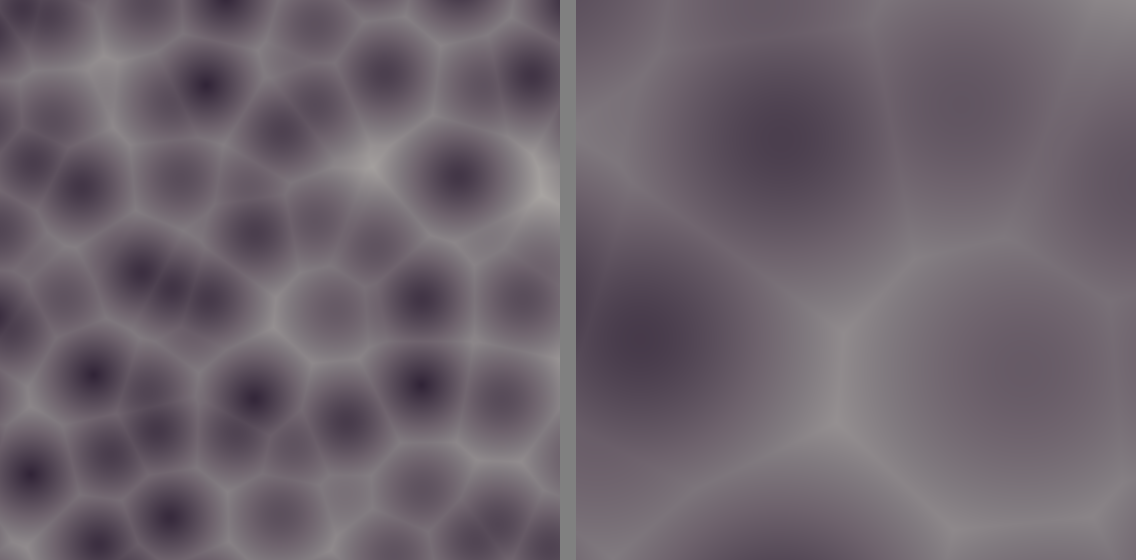
Left, the full canvas; right, a detail of the centre.
A WebGL 2 fragment shader for this texture:

```glsl
#version 300 es
precision highp float;
precision highp int;
// Soft dark cells with pale seams: a flat slice through 3D cellular noise.
// Some seeds are left out to open pale gaps, and the plane is stretched so
// cells grow wider and lighter to the right. Distance sets the colour.

uniform vec2 u_resolution;
out vec4 fragColor;

const float CELLS_ACROSS = 7.3;
const float STRETCH = 1.15;
const float SLICE_DEPTH = 20.5;
const float GAP_SHARE = 0.15;

const vec3 PLUM = vec3(0.185, 0.135, 0.210);
const vec3 MAUVE = vec3(0.430, 0.385, 0.425);
const vec3 GREY = vec3(0.505, 0.480, 0.500);
const vec3 PALE = vec3(0.660, 0.645, 0.635);

// Integer hash of a lattice cell, giving three values from 0 to 1
vec3 hashCell(ivec3 cell) {
    uvec3 v = uvec3(cell + 512) * 1664525u + 1013904223u;
    v.x += v.y * v.z;
    v.y += v.z * v.x;
    v.z += v.x * v.y;
    v ^= v >> 16u;
    v.x += v.y * v.z;
    v.y += v.z * v.x;
    v.z += v.x * v.y;
    return vec3(v >> 8u) / 16777216.0;
}

// Distance to the nearest jittered seed, skipping a share of the seeds
float nearestSeed(vec3 p, float gapShare) {
    ivec3 base = ivec3(floor(p));
    vec3 local = fract(p);
    float best = 8.0;
    for (int z = -2; z <= 2; z++)
    for (int y = -2; y <= 2; y++)
    for (int x = -2; x <= 2; x++) {
        ivec3 offset = ivec3(x, y, z);
        vec3 seed = hashCell(base + offset);
        if (fract(seed.x * 97.0) < gapShare) continue;
        vec3 toSeed = vec3(offset) + seed - local;
        best = min(best, dot(toSeed, toSeed));
    }
    return sqrt(best);
}

// Complex square, used to stretch the plane without shearing the cells
vec2 complexSquare(vec2 z) {
    return vec2(z.x * z.x - z.y * z.y, 2.0 * z.x * z.y);
}

// Position of x between two limits, held at 0 and 1
float ramp(float low, float high, float x) {
    return clamp((x - low) / (high - low), 0.0, 1.0);
}

// Colour by distance: dark core, mauve flank, grey seam, pale junction
vec3 shade(float reach) {
    vec3 color = mix(PLUM, MAUVE, ramp(0.0, 0.56, reach));
    color = mix(color, GREY, ramp(0.56, 0.78, reach));
    return mix(color, PALE, ramp(0.78, 1.15, reach));
}

void main() {
    vec2 centered = (gl_FragCoord.xy - 0.5 * u_resolution) / u_resolution.y;
    vec2 p = CELLS_ACROSS * centered - STRETCH * complexSquare(centered);

    // Local cell density turns lattice distance back into canvas distance
    float density = length(vec2(CELLS_ACROSS, 0.0) - 2.0 * STRETCH * centered);
    float reach = nearestSeed(vec3(p, SLICE_DEPTH), GAP_SHARE) * CELLS_ACROSS / density;
    fragColor = vec4(shade(reach), 1.0);
}
```
